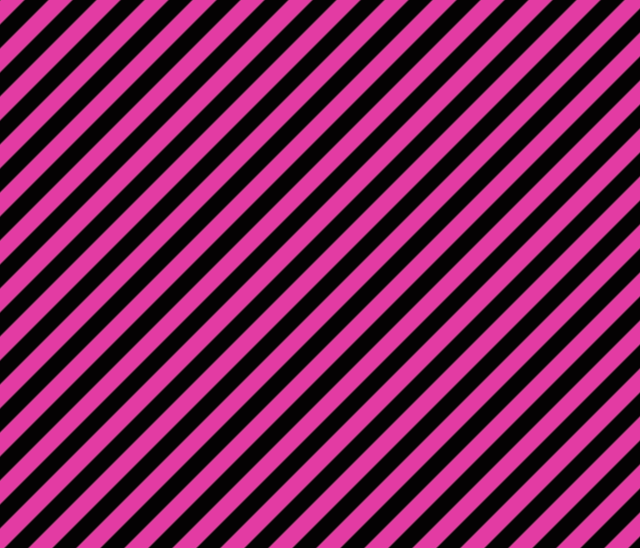
Reproduce this pattern procedurally as a Shadertoy shader.

```glsl
// Even diagonal stripes of pink on near-black, rising to the right at 45 degrees.
// A folded repeat along the diagonal gives a signed distance to the stripe edge,
// which is smoothed into coverage and given a slightly paler rim.

// Signed distance to the nearest stripe edge in canvas widths, positive in pink.
float stripeDistance(vec2 p, float period) {
    float phase = (p.x + p.y - 0.0007) / period;
    float fromCentre = abs(fract(phase + 0.25) - 0.5);
    return (0.25 - fromCentre) * period * sqrt(0.5);
}

void mainImage(out vec4 fragColor, in vec2 fragCoord) {
    // Measure from the upper left corner, one unit per canvas width.
    vec2 p = vec2(fragCoord.x, iResolution.y - fragCoord.y) / iResolution.x;

    // Thirteen and a third repeats across, with equal pink and dark bands.
    float edge = stripeDistance(p, 0.075);
    float softness = max(0.00215, 0.7 / iResolution.x);
    float pink = smoothstep(-softness, softness, edge);

    vec3 color = mix(vec3(0.016, 0.008, 0.012), vec3(0.89, 0.23, 0.64), pink);

    // Muted rim just inside each pink band.
    color.g += pow(pink, 4.0) * (1.0 - pink);

    fragColor = vec4(color, 1.0);
}
```
